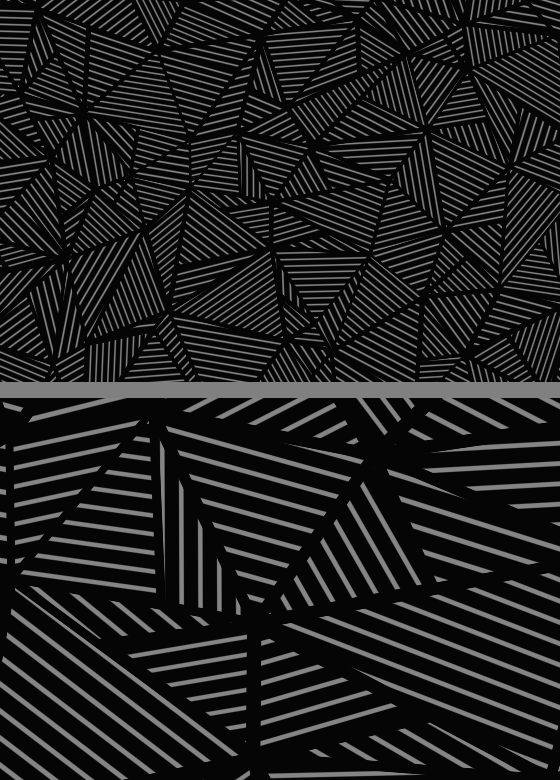
Top: the whole. Bottom: its middle third, enlarged.
Reproduce this pattern procedurally as a WebGL 1 fragment shader.

```glsl
precision highp float;

uniform vec2 u_resolution;

float hash(float n) {
  return fract(sin(n) * 43758.5453);
}

float cellSeed(vec2 id) {
  return hash(dot(id, vec2(12.71, 31.17)) + 4.3) * 97.0;
}

float cross2(vec2 a, vec2 b) {
  return a.x * b.y - a.y * b.x;
}

// Jittered grid point
vec2 corner(vec2 id) {
  float s = cellSeed(id);
  return id + 0.5 + 0.8 * (vec2(hash(s + 1.3), hash(s + 2.9)) - 0.5);
}

// Signed distance to a line, positive on its left
float lineDistance(vec2 p, vec2 a, vec2 b) {
  return cross2(normalize(b - a), p - a);
}

// Random rank of a side, higher along the favoured direction
float sideRank(vec2 a, vec2 b, float seed) {
  return hash(seed) + 0.6 * abs(dot(normalize(b - a), vec2(0.94, 0.34)));
}

// Counterclockwise triangle hatched nearly parallel to one of its sides
float hatchedTriangle(vec2 p, vec2 a, vec2 b, vec2 c, float seed, float soft) {
  float inset = mix(0.016, 0.04, hash(seed + 5.1));
  float ab = lineDistance(p, a, b);
  float bc = lineDistance(p, b, c);
  float ca = lineDistance(p, c, a);
  float inside = min(ab, min(bc, ca)) - inset;
  if (inside < -soft) return 0.0;

  float rankAB = sideRank(a, b, seed + 7.7);
  float rankBC = sideRank(b, c, seed + 8.4);
  float rankCA = sideRank(c, a, seed + 9.9);
  vec2 origin = a, side = normalize(b - a);
  if (rankBC > max(rankAB, rankCA)) {
    origin = b; side = normalize(c - b);
  } else if (rankCA > rankAB) {
    origin = c; side = normalize(a - c);
  }
  vec2 normal = vec2(-side.y, side.x) + side * 0.25 * (hash(seed + 10.2) - 0.5);
  float period = mix(0.076, 0.104, hash(seed + 11.4));
  float across = dot(p - origin, normalize(normal)) - inset - 0.02;
  float toLine = abs(fract(across / period + 0.5) - 0.5) * period;

  float halfWidth = 0.0035 + 0.08 * period;
  float stripe = 1.0 - smoothstep(halfWidth - soft, halfWidth + soft, toLine);
  return stripe * smoothstep(-0.6 * soft, 0.6 * soft, inside);
}

// Some triangles are cut in two across their longest side
float splitTriangle(vec2 p, vec2 a, vec2 b, vec2 c, float seed, float soft) {
  float ab = distance(a, b);
  float bc = distance(b, c);
  float ca = distance(c, a);
  vec2 apex = a, left = b, right = c;
  if (ab > bc && ab > ca) {
    apex = c; left = a; right = b;
  } else if (ca > bc) {
    apex = b; left = c; right = a;
  }
  if (hash(seed + 15.8) < 0.55) {
    return hatchedTriangle(p, a, b, c, seed, soft);
  }
  vec2 cut = mix(left, right, mix(0.35, 0.65, hash(seed + 17.3)));
  return max(hatchedTriangle(p, apex, left, cut, seed, soft),
             hatchedTriangle(p, apex, cut, right, seed + 23.7, soft));
}

// Quad between four grid points, divided along its shorter valid diagonal
float quad(vec2 p, vec2 id, float soft) {
  vec2 a = corner(id);
  vec2 b = corner(id + vec2(1.0, 0.0));
  vec2 c = corner(id + vec2(1.0, 1.0));
  vec2 d = corner(id + vec2(0.0, 1.0));
  float seed = cellSeed(id) + 31.0;
  bool validAC = cross2(c - a, b - a) * cross2(c - a, d - a) < 0.0;
  bool validBD = cross2(d - b, a - b) * cross2(d - b, c - b) < 0.0;
  if (validAC && (!validBD || distance(a, c) < distance(b, d))) {
    return max(splitTriangle(p, a, b, c, seed, soft),
               splitTriangle(p, a, c, d, seed + 41.9, soft));
  }
  return max(splitTriangle(p, a, b, d, seed, soft),
             splitTriangle(p, b, c, d, seed + 41.9, soft));
}

void main() {
  float cellSize = 0.195;
  vec2 p = gl_FragCoord.xy / u_resolution.y / cellSize;
  // The grid is turned so that its rows do not follow the canvas
  p = vec2(dot(p, vec2(0.766, -0.643)), dot(p, vec2(0.643, 0.766))) + 7.0;
  float soft = 0.8 / (u_resolution.y * cellSize);

  float ink = 0.0;
  for (int y = 0; y < 2; y++) {
    for (int x = 0; x < 2; x++) {
      ink = max(ink, quad(p, floor(p) - vec2(float(x), float(y)), soft));
    }
  }

  vec3 background = vec3(0.02);
  vec3 lineColor = vec3(0.52);
  gl_FragColor = vec4(mix(background, lineColor, ink), 1.0);
}
```
